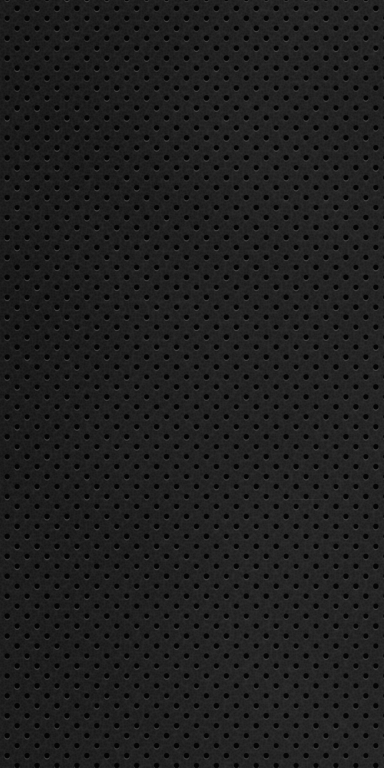
This texture is drawn by a Shadertoy shader. Its source:

```glsl
// Perforated black leather: round holes on a staggered (diagonal) lattice,
// each with a soft lit crescent on its lower rim. The hide is shaded by a broad
// gradient, layered sines for slow mottling and cellular noise for the grain.

const float PITCH = 0.0519;                 // hole spacing in canvas widths
const vec2  ANCHOR = vec2(0.0186, 0.0475);  // centre of one hole, from top left
const float HOLE_RADIUS = 0.0070;
const float RIM_SHIFT = 0.0031;

const vec3 HOLE_COLOR = vec3(0.016);
const vec3 RIM_COLOR = vec3(0.29);

float hash(vec2 p) {
    p = fract(p * vec2(0.1031, 0.1137));
    p += dot(p, p.yx + 33.33);
    return fract((p.x + p.y) * p.x * 17.31);
}

vec2 hash2(vec2 p) {
    return vec2(hash(p), hash(p + vec2(57.3, 19.7)));
}

// Distance to the nearest jittered cell point
float cellular(vec2 p) {
    vec2 cell = floor(p);
    float nearest = 4.0;
    for (int j = -1; j <= 1; j++) {
        for (int i = -1; i <= 1; i++) {
            vec2 c = cell + vec2(i, j);
            vec2 d = c + hash2(c) - p;
            nearest = min(nearest, dot(d, d));
        }
    }
    return sqrt(nearest);
}

// Slow uneven tone across the sheet
float mottling(vec2 p) {
    return 0.5 * sin(p.x * 9.0 + 2.0 * sin(p.y * 5.0))
         + 0.3 * sin(p.y * 13.0 - p.x * 7.0 + 1.3)
         + 0.2 * sin(p.x * 31.0 + p.y * 23.0 + sin(p.y * 17.0));
}

float disc(vec2 p, float radius, float blur) {
    return 1.0 - smoothstep(radius - blur, radius + blur, length(p));
}

// Offset from the nearest hole centre; id receives its lattice index
vec2 staggered(vec2 p, float pitch, out vec2 id) {
    vec2 q = vec2(p.x + p.y, p.x - p.y) / pitch;
    id = floor(q + 0.5);
    vec2 f = q - id;
    return 0.5 * pitch * vec2(f.x + f.y, f.x - f.y);
}

// Thin horizontal scuff with tapered ends
float scuff(vec2 p, float halfLength, float blur) {
    float taper = 1.0 - smoothstep(0.0, halfLength, abs(p.x));
    return taper * (1.0 - smoothstep(0.0, blur, abs(p.y)));
}

vec3 leather(vec2 p, float height) {
    float tone = mix(0.114, 0.147, smoothstep(0.0, 0.75, p.x));
    tone += 0.010 * smoothstep(0.1, 0.9, p.y / height) - 0.004;
    tone += 0.006 * mottling(p);
    float grain = 0.6 * cellular(p * 150.0) + 0.4 * cellular(p * 70.0 + 11.0);
    return vec3(tone + 0.075 * (grain - 0.48));
}

void mainImage(out vec4 fragColor, in vec2 fragCoord) {
    // Canvas widths, y running down from the top edge
    vec2 p = vec2(fragCoord.x, iResolution.y - fragCoord.y) / iResolution.x;
    float height = iResolution.y / iResolution.x;
    float blur = max(0.0019, 0.75 / iResolution.x);

    vec3 color = leather(p, height);
    color += 0.06 * scuff(p - vec2(0.80, 0.65 * height), 0.06, blur);

    vec2 id;
    vec2 d = staggered(p - ANCHOR, PITCH, id);
    float wear = hash(id + 71.0);
    float radius = HOLE_RADIUS * mix(0.95, 1.05, hash(id + 23.0));

    // Lit lower rim, then the hole over it
    float rim = disc(d - vec2(0.0, RIM_SHIFT), radius, blur);
    color = mix(color, RIM_COLOR, rim * mix(0.35, 0.95, wear));
    color = mix(color, HOLE_COLOR, disc(d, radius, blur));

    fragColor = vec4(color, 1.0);
}
```
